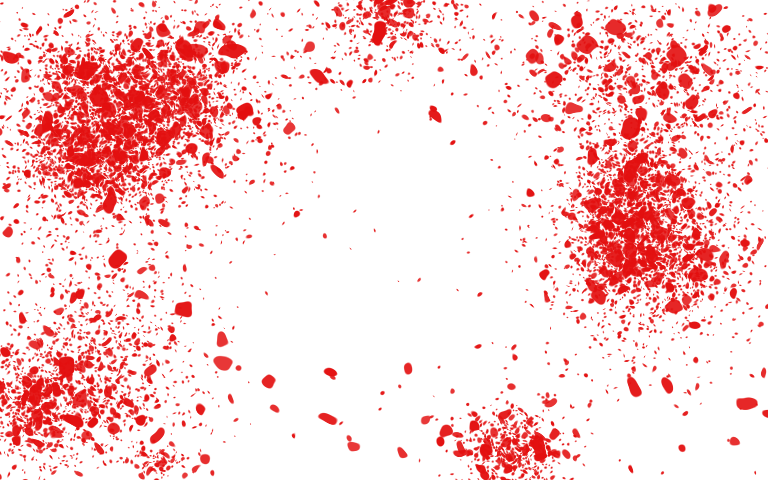
Write a WebGL 2 fragment shader that draws this background.

```glsl
#version 300 es
precision highp float;

uniform vec2 u_resolution;
out vec4 fragColor;

const vec3 PAPER = vec3(1.0);
const vec3 INK = vec3(0.89, 0.06, 0.06);
const float CORE_GAIN = 0.85;
const float HALO_GAIN = 0.36;
const float EDGE = 0.0018;
const float RAGGED = 0.0022;
const float STRAY_TOP = 0.29;
const float STRAY_LEFT = 0.37;

// Spatter clusters: centre xy, radius xy, in canvas heights
const vec4 CORES[11] = vec4[](
  vec4(0.15, 0.675, 0.10, 0.085), vec4(0.37, 0.82, 0.10, 0.085),
  vec4(0.26, 0.73, 0.10, 0.07), vec4(0.23, 0.62, 0.08, 0.04),
  vec4(0.18, 0.85, 0.09, 0.05), vec4(1.33, 0.61, 0.075, 0.09),
  vec4(1.37, 0.47, 0.10, 0.085), vec4(1.27, 0.53, 0.06, 0.09),
  vec4(0.07, 0.16, 0.06, 0.06), vec4(0.335, 0.04, 0.045, 0.02),
  vec4(1.07, 0.06, 0.06, 0.06));
const vec4 HALOS[8] = vec4[](
  vec4(0.28, 0.77, 0.24, 0.19), vec4(0.82, 0.96, 0.13, 0.10),
  vec4(1.34, 0.85, 0.22, 0.12), vec4(1.36, 0.52, 0.19, 0.21),
  vec4(0.22, 0.25, 0.15, 0.18), vec4(0.08, 0.16, 0.13, 0.12),
  vec4(1.06, 0.06, 0.11, 0.09), vec4(0.81, 0.98, 0.07, 0.05));

// Drop layers: cells per height, cluster chance, stray chance, largest radius in cells
const vec4 LAYERS[6] = vec4[](
  vec4(11.0, 0.75, 0.60, 0.17), vec4(23.0, 0.60, 0.0, 0.48),
  vec4(27.0, 0.40, 0.12, 0.15), vec4(46.0, 0.65, 0.0, 0.50),
  vec4(90.0, 0.75, 0.005, 0.50), vec4(150.0, 0.85, 0.0, 0.45));

vec4 hash4(vec2 p) {
  vec4 q = fract(p.xyxy * vec4(0.1031, 0.1030, 0.0973, 0.1099));
  q += dot(q, q.wzxy + 33.33);
  return fract((q.xxyz + q.yzzw) * q.zywx);
}

float bump(vec2 p, vec4 cluster) {
  vec2 d = (p - cluster.xy) / cluster.zw;
  return exp(-dot(d, d));
}

float clusterDensity(vec2 p) {
  float density = 0.0;
  for (int i = 0; i < CORES.length(); i++) density += CORE_GAIN * bump(p, CORES[i]);
  for (int i = 0; i < HALOS.length(); i++) density += HALO_GAIN * bump(p, HALOS[i]);
  return density;
}

// Loose drops along the lower edge
float strayDensity(vec2 p) {
  return (1.0 - smoothstep(STRAY_TOP - 0.04, STRAY_TOP, p.y))
       * smoothstep(STRAY_LEFT, STRAY_LEFT + 0.06, p.x);
}

// Cellular drops; returns how much paper stays uncovered
float bareLayer(vec2 p, vec4 layer, float seed, float soft) {
  float bare = 1.0;
  vec2 cell = floor(p * layer.x);
  for (int y = -1; y <= 1; y++) {
    for (int x = -1; x <= 1; x++) {
      vec2 id = cell + vec2(x, y);
      vec4 shape = hash4(id + seed);
      vec4 pick = hash4(id + seed + 71.7);
      vec2 centre = (id + mix(vec2(0.12), vec2(0.88), shape.xy)) / layer.x;

      float angle = 6.2832 * pick.y;
      float stretch = mix(1.0, 1.5, pick.z * pick.z);
      vec2 axis = vec2(cos(angle), sin(angle));
      vec2 d = p - centre;
      vec2 local = vec2(dot(d, axis) / stretch, dot(d, vec2(-axis.y, axis.x)) * stretch);
      float radius = layer.w * mix(0.35, 1.0, shape.z) / layer.x;
      float gap = length(local) - radius;

      if (gap < soft) {
        float chance = clusterDensity(centre) * layer.y + strayDensity(centre) * layer.z;
        float opacity = mix(0.82, 1.0, shape.w);
        float cover = 1.0 - smoothstep(-soft, soft, gap);
        bare *= 1.0 - cover * opacity * step(pick.x, chance);
      }
    }
  }
  return bare;
}

void main() {
  vec2 p = gl_FragCoord.xy / u_resolution.y;
  float soft = max(EDGE, 0.75 / u_resolution.y);

  // Layered sines roughen the outlines
  vec2 wave = sin(p.yx * vec2(93.0, 107.0) + 2.0 * sin(p * 61.0))
            + 0.5 * sin(p.yx * vec2(211.0, 187.0) + p * 83.0);
  vec2 ragged = p + RAGGED * wave;

  float bare = 1.0;
  for (int i = 0; i < LAYERS.length(); i++) {
    bare *= bareLayer(ragged, LAYERS[i], 37.3 * float(i + 1), soft);
  }
  fragColor = vec4(mix(INK, PAPER, bare), 1.0);
}
```
